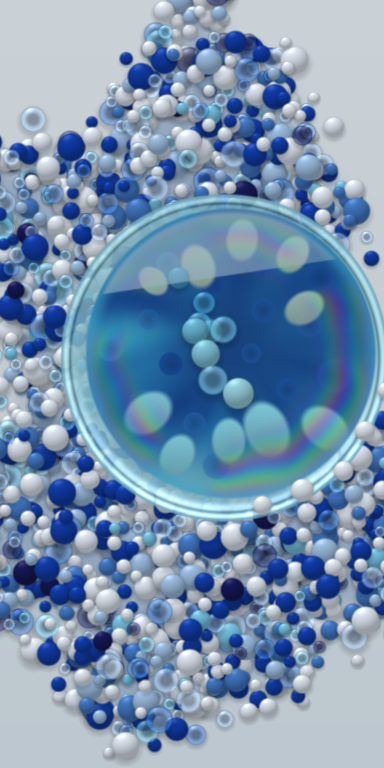
This background is drawn by a WebGL 1 fragment shader. Its source:

```glsl
precision highp float;
uniform vec2 u_resolution;

float hash(vec2 p) {
  return fract(sin(dot(p, vec2(127.1, 311.7))) * 43758.5453);
}

float noise(vec2 p) {
  vec2 i = floor(p), f = fract(p);
  f = f * f * (3.0 - 2.0 * f);
  return mix(mix(hash(i), hash(i + vec2(1, 0)), f.x),
             mix(hash(i + vec2(0, 1)), hash(i + vec2(1, 1)), f.x), f.y);
}

float bell(float x, float width) {
  return exp(-x * x / (width * width));
}

float capsule(vec2 p, vec2 a, vec2 b, float r) {
  vec2 ab = b - a;
  return length(p - a - ab * clamp(dot(p - a, ab) / dot(ab, ab), 0.0, 1.0)) - r;
}

// Signed distance to the mass of beads
float cloud(vec2 p) {
  float d = capsule(p, vec2(0.55, 1.67), vec2(0.58, 1.62), 0.27);
  d = min(d, capsule(p, vec2(0.51, 1.95), vec2(0.52, 1.7), 0.12));
  d = min(d, capsule(p, vec2(0.05, 1.45), vec2(0.77, 1.43), 0.19));
  d = min(d, capsule(p, vec2(0.14, 1.25), vec2(0.14, 0.83), 0.14));
  d = min(d, capsule(p, vec2(0.1, 0.62), vec2(0.94, 0.61), 0.26));
  return min(d, capsule(p, vec2(0.37, 0.3), vec2(0.68, 0.41), 0.23));
}

vec3 beadTint(float h) {
  vec3 c = mix(vec3(0.83, 0.86, 0.90), vec3(0.06, 0.22, 0.62), step(0.32, h));
  c = mix(c, vec3(0.24, 0.44, 0.72), step(0.52, h));
  c = mix(c, vec3(0.08, 0.09, 0.32), step(0.67, h));
  c = mix(c, vec3(0.44, 0.72, 0.84), step(0.71, h));
  return mix(c, vec3(0.58, 0.70, 0.83), step(0.78, h));
}

// Shaded sphere with a soft contact shadow; glass blends in what lies under it
vec3 bead(vec3 under, vec2 d, float r, vec3 tint, float glass) {
  float l = length(d) / r, px = 1.5 / u_resolution.x;
  if (l > 1.6) return under;
  vec3 n = vec3(d / r, sqrt(max(0.0, 1.0 - l * l)));
  float light = clamp(dot(n, normalize(vec3(-0.3, 0.75, 0.6))), 0.0, 1.0);
  vec3 solid = tint * (0.72 + 0.34 * light) + 0.15 * pow(light, 20.0);
  vec3 clear = mix(under, tint, 0.55) * (0.75 + 0.33 * smoothstep(0.3, 0.8, l));
  clear += 0.2 * pow(light, 20.0) - 0.12 * smoothstep(0.85, 1.0, l);
  under *= 1.0 - 0.16 * smoothstep(1.5, 0.8, length(d + vec2(0.0, 0.25 * r)) / r);
  return mix(under, mix(solid, clear, glass), smoothstep(px, -px, length(d) - r));
}

vec3 scatterBeads(vec3 col, vec2 p) {
  for (int layer = 0; layer < 7; layer++) {
    float k = float(layer);
    vec2 q = p / 0.065 + k * vec2(3.37, 5.71);
    for (int j = 0; j < 9; j++) {
      vec2 cell = floor(q) + vec2(mod(float(j), 3.0), floor(float(j) / 3.0)) - 1.0;
      vec2 seed = cell + k * 17.3;
      float h = hash(seed), size = hash(seed + 4.7), kind = hash(seed + 9.1);
      vec2 d = (q - cell - 0.1 - 0.8 * vec2(hash(seed + 2.3), hash(seed + 6.9))) * 0.065;
      if (cloud(p - d) < 0.1 * h * h * h - 0.03 && hash(seed + 13.7) < 0.7)
        col = bead(col, d, 0.015 + 0.022 * size * size, beadTint(kind), step(0.58, kind) * step(0.4, h));
    }
  }
  return col;
}

// Objects seen through the lens: dim beads, an outer ring of pebbles, a central column
vec3 pebbles(vec3 col, vec2 d) {
  for (int i = 0; i < 18; i++) {
    float k = float(i), a = 2.4 * k;
    vec2 c = vec2(cos(a), sin(a)) * 0.075 * sqrt(k + 0.5);
    vec3 tint = mix(vec3(0.06, 0.20, 0.50), vec3(0.20, 0.50, 0.70), hash(vec2(k, 4.0)));
    float l = length(d - c) / (0.025 + 0.02 * hash(vec2(k, 9.0)));
    col = mix(col, tint * (0.8 + 0.3 * l), 0.6 * smoothstep(1.1, 0.85, l));
  }
  for (int i = 0; i < 13; i++) {
    float k = float(i), a = 0.55 + 0.46 * k;
    vec2 dir = vec2(cos(a), sin(a));
    float low = step(dir.y, 0.0);
    vec2 e = d - dir * (0.22 + 0.11 * hash(vec2(k, 3.0)));
    float l = length(vec2(dot(e, dir) * 0.75, dot(e, vec2(-dir.y, dir.x))));
    l /= 0.032 + 0.016 * hash(vec2(k, 8.0)) + 0.012 * low;
    vec3 tint = mix(vec3(0.66, 0.76, 0.68), vec3(0.48, 0.74, 0.79), low) * (0.95 + 2.5 * e.y);
    col = mix(col, tint, 0.9 * smoothstep(1.1, 0.8, l) * smoothstep(0.25, 0.6, abs(dir.y)));
  }
  for (int i = 0; i < 9; i++) {
    float t = float(i) / 8.0;
    vec2 jitter = vec2(hash(vec2(t, 1.0)), hash(vec2(t, 5.0))) - 0.5;
    vec2 c = mix(vec2(-0.11, 0.16), vec2(0.01, -0.07), t) + 0.1 * jitter;
    vec3 tint = mix(vec3(0.22, 0.58, 0.76), vec3(0.56, 0.77, 0.82), t);
    col = bead(col, d - c, 0.028 + 0.012 * t, tint, step(0.5, fract(t * 4.0 + 0.3)));
  }
  return col;
}

vec3 lensInterior(vec2 d, float r) {
  vec2 dir = d / max(length(d), 0.001);
  float streak = mix(0.4, noise(dir * 4.0 + r * 1.5), smoothstep(0.1, 0.6, r));
  float patches = noise(d * 9.0 + 4.0);
  vec3 col = mix(vec3(0.06, 0.20, 0.48), vec3(0.14, 0.46, 0.66), 0.6 * streak + 0.4 * patches);
  col = mix(col, vec3(0.10, 0.25, 0.46), 0.6 * bell(length(d - vec2(0.02, 0.05)), 0.2));
  col = mix(col, vec3(0.20, 0.60, 0.74), 0.8 * bell(d.x + 0.29, 0.13) * bell(d.y - 0.04, 0.07));
  col = mix(col, vec3(0.42, 0.69, 0.74), 0.85 * smoothstep(-0.12, -0.34, d.y + 0.08 * patches));
  col = pebbles(col, d);
  // Iridescent arcs, strongest toward the edge
  vec3 spectrum = 0.5 + 0.5 * cos(6.283 * (r * 5.0 + 0.4 * streak + vec3(0.0, 0.33, 0.67)));
  float arcs = smoothstep(0.5, 0.85, r) * smoothstep(0.35, 0.8, noise(dir * 3.0 + r + 7.0));
  col = mix(col, 0.2 + 0.6 * spectrum, 0.35 * arcs);
  col = mix(col, vec3(0.25, 0.65, 0.77), 0.6 * smoothstep(0.88, 1.0, r));
  // Window reflection across the top
  float window = smoothstep(0.0, 0.008, d.y - 0.2 - 0.15 * d.x) * smoothstep(0.99, 0.95, r);
  return mix(col, vec3(0.58, 0.69, 0.76), window * (0.62 - 0.6 * max(d.x, 0.0)));
}

void main() {
  vec2 p = gl_FragCoord.xy / u_resolution.x;
  float px = 1.5 / u_resolution.x;
  vec3 col = mix(vec3(0.74, 0.78, 0.81), vec3(0.79, 0.82, 0.84), 0.5 * p.y);
  col = mix(col, vec3(0.42, 0.53, 0.67), 0.55 * smoothstep(0.0, -0.14, cloud(p)));
  col = scatterBeads(col, p);

  // Lens: thick glass rim around an offset inner disc
  vec2 d = p - vec2(0.585, 1.068), inner = d - vec2(0.016, 0.012);
  float r = length(d), low = smoothstep(0.1, -0.4, d.y);
  if (r < 0.44) {
    vec3 rim = mix(col, vec3(0.50, 0.71, 0.77), 0.8);
    rim += (0.15 + 0.2 * low) * bell(r - 0.413, 0.006);
    rim += 0.3 * low * bell(r - 0.392, 0.012);
    rim -= 0.18 * bell(r - 0.402, 0.004);
    rim = mix(rim, vec3(0.40, 0.62, 0.70), 0.6 * smoothstep(0.417, 0.425, r));
    rim = mix(rim, lensInterior(inner, length(inner) / 0.378), smoothstep(0.382, 0.372, length(inner)));
    col = mix(col, rim, smoothstep(px, -px, r - 0.426));
  }

  // White beads resting on the lower right rim
  for (int i = 0; i < 5; i++) {
    float k = float(i), a = -1.32 + 0.28 * k;
    vec2 c = vec2(cos(a), sin(a)) * (0.39 + 0.04 * hash(vec2(k, 2.0)));
    col = bead(col, d - c, 0.02 + 0.01 * hash(vec2(k, 6.0)), vec3(0.84, 0.87, 0.90), 0.0);
  }
  gl_FragColor = vec4(col, 1.0);
}
```
